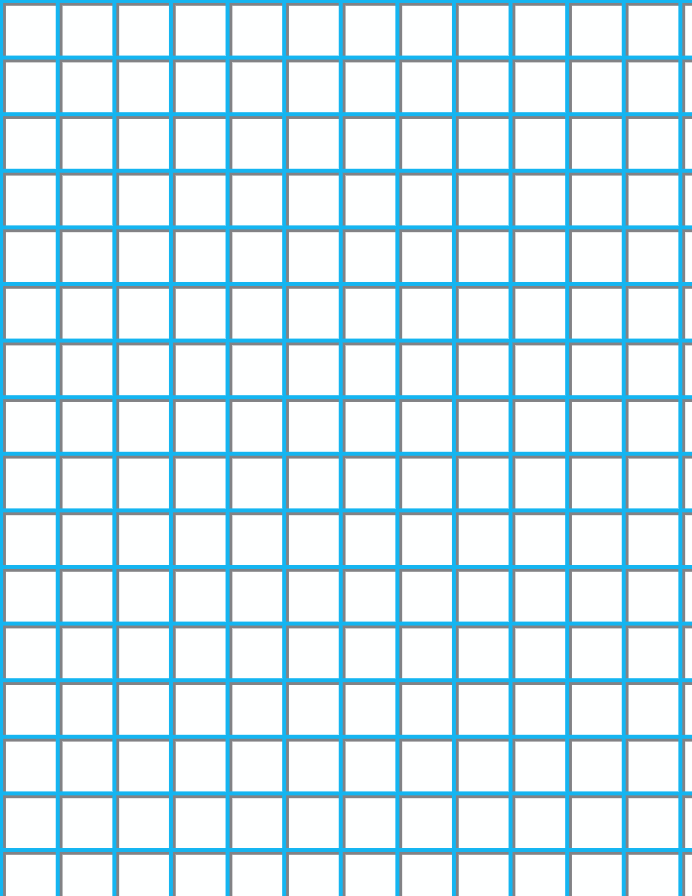
Give the GLSL for this pattern, as a Shadertoy shader.

```glsl
const float CELLS_DOWN = 15.83;                  // grid repeats per canvas height
const vec2 GRID_START = vec2(0.020, 0.017);      // first line centres, in cells from the top left
const float LINE_HALF_WIDTH = 0.035;
const vec2 SHADOW_SHIFT = vec2(0.049);
const float SHADOW_HALF_WIDTH = 0.036;

const vec3 PAPER = vec3(0.995, 1.0, 1.0);
const vec3 LINE_BLUE = vec3(0.08, 0.71, 0.945);
const vec3 SHADOW_GRAY = vec3(0.51, 0.51, 0.52);

// Distance to the nearest line on each axis, with lines at whole numbers
vec2 lineDistance(vec2 p) {
    return abs(fract(p + 0.5) - 0.5);
}

// Coverage of a square grid of lines, smoothed over the given width
float gridMask(vec2 p, float halfWidth, float softness) {
    vec2 d = lineDistance(p) - halfWidth;
    return clamp(0.5 - min(d.x, d.y) / softness, 0.0, 1.0);
}

void mainImage(out vec4 fragColor, in vec2 fragCoord) {
    // Cell coordinates, running right and down from the top left
    vec2 fromTop = vec2(fragCoord.x, iResolution.y - fragCoord.y);
    vec2 cell = fromTop * CELLS_DOWN / iResolution.y - GRID_START;
    float pixel = CELLS_DOWN / iResolution.y;

    // Gray drop shadow below and to the right, then the blue grid on top
    float shadow = gridMask(cell - SHADOW_SHIFT, SHADOW_HALF_WIDTH, pixel);
    float lines = gridMask(cell, LINE_HALF_WIDTH, pixel);
    vec3 color = mix(PAPER, SHADOW_GRAY, shadow);
    color = mix(color, LINE_BLUE, lines);

    fragColor = vec4(color, 1.0);
}
```
